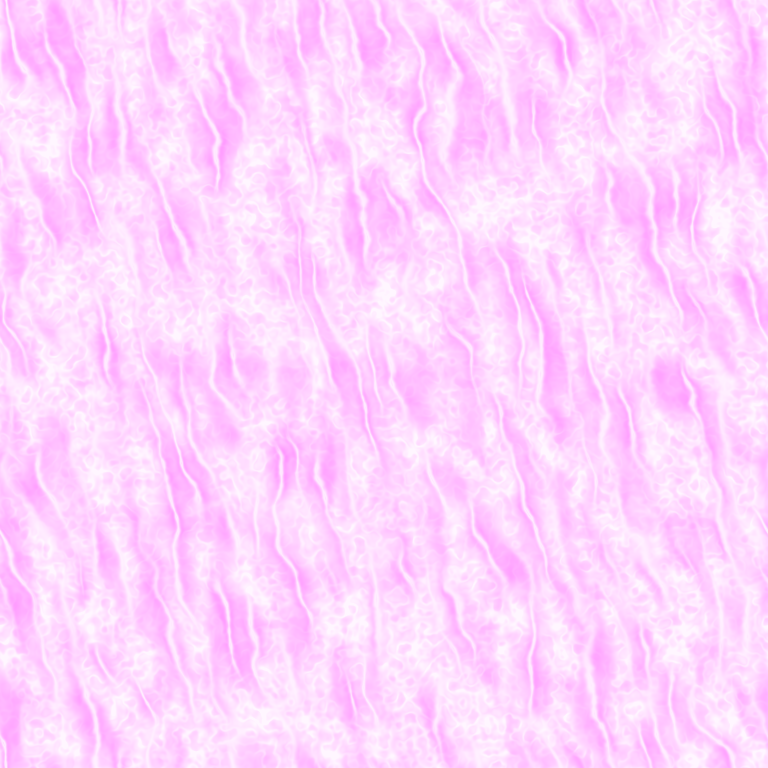
A Shadertoy shader for this texture:

```glsl
// Pale pink marbled paper: steep broken white veins, magenta shadows and a fine frothy grain.

const vec3 LIGHT_PINK = vec3(1.0, 0.895, 1.0);
const vec3 DEEP_PINK  = vec3(1.0, 0.675, 1.0);
const vec3 VEIN_WHITE = vec3(1.0, 0.955, 1.0);

const int   LEAN_INVERSE = 4;      // veins shift 1/4 across for each unit of height
const float VEINS        = 7.0;    // veins per lean step, 28 across the tile
const float VEIN_WIDTH   = 0.115;  // in vein spacings
const float VEIN_UNEVEN  = 0.8;    // irregularity of the spacing
const float BEND         = 0.032;  // broad waviness of the veins
const float WIGGLE       = 0.012;  // small waviness of the veins
const float FRAY         = 0.07;   // roughness of the vein edges
const float HALO         = 0.40;   // extra shadow beside a vein
const float CLOUD        = 0.085;
const float FROTH        = 0.105;

// Random unit gradient for a lattice cell
vec2 cellGradient(ivec2 cell, int seed) {
    uint h = uint(cell.x) * 1597u + uint(cell.y) * 51749u + uint(seed) * 7919u;
    h = (h ^ (h >> 16)) * 73244475u;
    h = (h ^ (h >> 15)) * 40503u;
    h ^= h >> 13;
    float angle = 6.2832 * float(h & 4095u) / 4096.0;
    return vec2(cos(angle), sin(angle));
}

// Lattice wrap: going up one tile also moves sideways by the shear
ivec2 wrapCell(ivec2 cell, ivec2 period, int shear) {
    int row = int(floor((float(cell.y) + 0.5) / float(period.y)));
    cell -= row * ivec2(shear, period.y);
    int column = int(floor((float(cell.x) + 0.5) / float(period.x)));
    cell.x -= column * period.x;
    return cell;
}

float cornerValue(ivec2 cell, vec2 offset, ivec2 period, int shear, int seed) {
    return dot(cellGradient(wrapCell(cell, period, shear), seed), offset);
}

// Wrapping gradient noise, roughly -0.7 to 0.7
float gradientNoise(vec2 p, ivec2 period, int shear, int seed) {
    ivec2 cell = ivec2(floor(p));
    vec2 f = fract(p);
    vec2 blend = f * f * f * (f * (f * 6.0 - 15.0) + 10.0);
    float a = cornerValue(cell, f, period, shear, seed);
    float b = cornerValue(cell + ivec2(1, 0), f - vec2(1, 0), period, shear, seed);
    float c = cornerValue(cell + ivec2(0, 1), f - vec2(0, 1), period, shear, seed);
    float d = cornerValue(cell + ivec2(1, 1), f - vec2(1, 1), period, shear, seed);
    return mix(mix(a, b, blend.x), mix(c, d, blend.x), blend.y);
}

float roundNoise(vec2 uv, int cells, int seed) {
    return gradientNoise(uv * float(cells), ivec2(cells), 0, seed);
}

// Noise drawn out along the leaning veins
float streakNoise(vec2 lean, int across, int along, int seed) {
    return gradientNoise(lean * vec2(across, along),
                         ivec2(LEAN_INVERSE * across, along), across, seed);
}

void mainImage(out vec4 fragColor, in vec2 fragCoord) {
    vec2 uv = fragCoord / iResolution.xy;

    // Leaning, wavy coordinates
    float sway = BEND * roundNoise(uv, 7, 1) + WIGGLE * roundNoise(uv, 25, 2);
    vec2 lean = vec2(float(LEAN_INVERSE) * (uv.x + sway) + uv.y, uv.y);

    // Fine grain: speckles and broken ridges
    float speckle = roundNoise(uv, 79, 11) + 0.6 * roundNoise(uv, 127, 12);
    float ridge = 1.0 - smoothstep(0.0, 0.30, abs(roundNoise(uv, 61, 10) + 0.35 * speckle));

    // Long shadows, loosely gathered
    float cover = streakNoise(lean, 6, 9, 3)
                + 0.45 * streakNoise(lean, 10, 17, 4)
                + 0.28 * roundNoise(uv, 6, 5);
    float shadow = smoothstep(-0.32, 0.58, cover);

    // Veins, strongest inside the shadows
    float veinPhase = VEINS * lean.x + VEIN_UNEVEN * streakNoise(lean, 4, 6, 6);
    float veinOffset = abs(fract(veinPhase) - 0.5);
    float breaks = 0.5 * streakNoise(lean, 7, 8, 7);
    float strength = smoothstep(-0.24, 0.24, 0.8 * cover + breaks);
    float veinCore = (veinOffset + FRAY * speckle) / VEIN_WIDTH;
    float vein = strength * exp(-veinCore * veinCore);
    float halo = 1.0 - smoothstep(0.05, 0.48, veinOffset);
    shadow *= 1.0 - 0.4 * HALO + HALO * halo;

    // Soft clouds and froth
    float cloud = roundNoise(uv, 23, 8) + 0.7 * roundNoise(uv, 43, 9);
    float froth = (0.7 * (ridge - 0.45) + 0.8 * speckle) * mix(1.0, 0.35, strength);

    vec3 color = mix(LIGHT_PINK, DEEP_PINK, shadow);
    color.g += CLOUD * cloud + FROTH * froth;
    color = mix(color, VEIN_WHITE, 0.9 * vein);
    color.g = min(color.g, VEIN_WHITE.g + 0.01);
    fragColor = vec4(color, 1.0);
}
```
